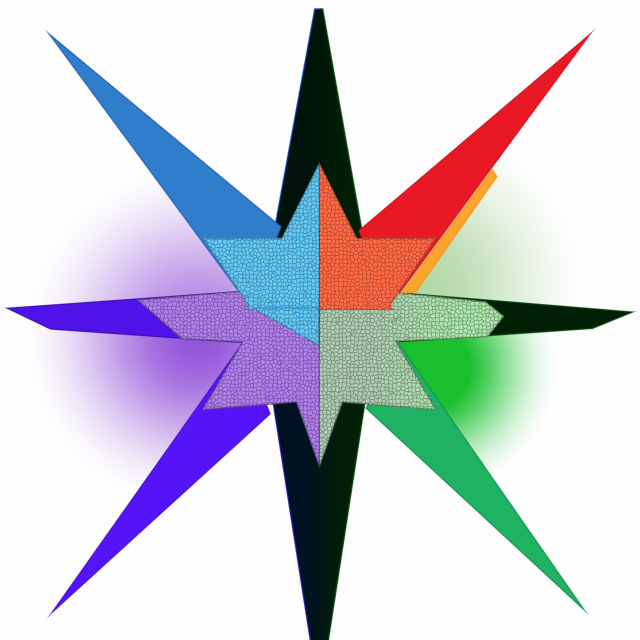
Reproduce this background procedurally as a Shadertoy shader.

```glsl
// An eight-pointed compass star with a smaller grained star on top.
// Convex shapes from half-plane distances are layered over soft side glows;
// cellular noise gives the inner star its pebbled leather grain.

#define CENTRE vec2(0.499, 0.516)
#define GRAIN_SCALE 165.0
#define GRAIN_DEPTH 0.30
#define RIM_WIDTH 0.0035
#define VIOLET vec3(0.33, 0.08, 0.97)
#define PINE vec3(0.0, 0.12, 0.02)
#define NAVY vec3(0.0, 0.07, 0.13)
#define LEAF vec3(0.12, 0.70, 0.39)

// Signed distance to the line a-b, negative on its right side
float edge(vec2 p, vec2 a, vec2 b) {
    vec2 e = normalize(b - a);
    return dot(p - a, vec2(-e.y, e.x));
}

// Convex shapes with corners in clockwise order
float tri(vec2 p, vec2 a, vec2 b, vec2 c) {
    return max(edge(p, a, b), max(edge(p, b, c), edge(p, c, a)));
}

float quad(vec2 p, vec2 a, vec2 b, vec2 c, vec2 d) {
    return max(max(edge(p, a, b), edge(p, b, c)), max(edge(p, c, d), edge(p, d, a)));
}

vec2 hash2(vec2 p) {
    p = vec2(dot(p, vec2(127.1, 311.7)), dot(p, vec2(269.5, 183.3)));
    return fract(sin(p) * 43758.5);
}

// Cellular noise: 0 in the gaps between cells, 1 inside them
float grain(vec2 p) {
    vec2 cell = floor(p), f = fract(p);
    float near1 = 9.0, near2 = 9.0;
    for (int y = -1; y <= 1; y++)
    for (int x = -1; x <= 1; x++) {
        vec2 o = vec2(x, y);
        float d = length(o + 0.15 + 0.7 * hash2(cell + o) - f);
        near2 = min(near2, max(near1, d));
        near1 = min(near1, d);
    }
    return smoothstep(0.0, 0.45, near2 - near1);
}

// Fill a shape and tint a thin band just inside its border
void paint(inout vec3 col, float d, vec3 fill, vec3 rim, float px) {
    vec3 c = mix(fill, rim, smoothstep(-RIM_WIDTH, 0.0, d));
    col = mix(c, col, smoothstep(-px, px, d));
}

float glow(vec2 p, vec2 centre, float radius) {
    return smoothstep(radius, 0.0, length(p - centre));
}

void mainImage(out vec4 fragColor, in vec2 fragCoord) {
    float size = min(iResolution.x, iResolution.y);
    vec2 p = (fragCoord - 0.5 * iResolution.xy) / size + 0.5 - CENTRE;
    vec2 q = vec2(abs(p.x), p.y);
    float px = 0.8 / size;

    // Background and glows, held inside the side sectors
    vec3 col = vec3(0.995);
    float sector = smoothstep(-0.01, 0.01, q.x - abs(p.y));
    float leftSide = sector * step(p.x, 0.0), rightSide = sector - leftSide;
    float below = smoothstep(0.02, -0.02, p.y);
    col = mix(col, vec3(0.58, 0.33, 0.85), leftSide * glow(p, vec2(-0.19, -0.04), 0.28) * mix(0.75, 1.0, below));
    col = mix(col, vec3(0.55, 0.77, 0.48), rightSide * glow(p, vec2(0.16, 0.04), 0.27) * 0.65 * (1.0 - below));
    col = mix(col, vec3(0.10, 0.75, 0.18), rightSide * min(1.0, 1.3 * glow(p, vec2(0.17, -0.09), 0.21)) * below);

    // Upright and level spikes
    float north = quad(p, vec2(-0.008, 0.471), vec2(0.006, 0.471), vec2(0.070, 0.11), vec2(-0.074, 0.11));
    float south = quad(p, vec2(-0.074, -0.14), vec2(0.073, -0.14), vec2(0.013, -0.53), vec2(-0.013, -0.53));
    float east = quad(p, vec2(0.493, -0.003), vec2(0.427, -0.030), vec2(0.124, -0.051), vec2(0.130, 0.027));
    float west = quad(p, vec2(-0.491, 0.003), vec2(-0.128, 0.029), vec2(-0.121, -0.052), vec2(-0.420, -0.031));
    float rightward = smoothstep(-0.03, 0.05, p.x);
    paint(col, north, mix(vec3(0.0, 0.07, 0.04), PINE, rightward), mix(vec3(0.08, 0.30, 0.80), vec3(0.05, 0.35, 0.08), step(0.0, p.x)), px);
    paint(col, south, mix(NAVY, PINE, rightward), mix(vec3(0.20, 0.10, 0.75), vec3(0.05, 0.35, 0.08), step(0.0, p.x)), px);
    paint(col, east, PINE, vec3(0.05, 0.28, 0.05), px);
    paint(col, west, VIOLET * 0.94, VIOLET * 0.7, px);

    // Diagonal spikes, with an orange sliver beside the red one
    float sliver = quad(p, vec2(0.270, 0.217), vec2(0.276, 0.208), vec2(0.150, 0.029), vec2(0.131, 0.027));
    float northWest = tri(p, vec2(-0.427, 0.436), vec2(-0.059, 0.130), vec2(-0.108, 0.003));
    float northEast = tri(p, vec2(0.428, 0.436), vec2(0.109, 0.003), vec2(0.061, 0.124));
    float southEast = tri(p, vec2(0.419, -0.475), vec2(0.072, -0.154), vec2(0.124, -0.051));
    float southWest = tri(p, vec2(-0.423, -0.479), vec2(-0.121, -0.052), vec2(-0.076, -0.163));
    paint(col, sliver - 0.002, vec3(0.98, 0.65, 0.18), vec3(0.97, 0.58, 0.12), px);
    paint(col, northWest, vec3(0.19, 0.49, 0.80), vec3(0.14, 0.38, 0.72), px);
    paint(col, northEast, vec3(0.91, 0.10, 0.14), vec3(0.82, 0.08, 0.12), px);
    paint(col, southEast, LEAF, LEAF * 0.8, px);
    paint(col, southWest, VIOLET, VIOLET * 0.85, px);

    // Inner star: lower half with side arms, then upper half
    float lower = min(tri(q, vec2(0.0, -0.247), vec2(-0.088, 0.0), vec2(0.088, 0.0)),
                      quad(q, vec2(-0.1, 0.0), vec2(0.0914, 0.0), vec2(0.184, -0.157), vec2(-0.1, -0.134)));
    float leftArm = quad(p, vec2(0.0, 0.04), vec2(-0.0, -0.058), vec2(-0.215, -0.046), vec2(-0.286, 0.016));
    float rightArm = quad(p, vec2(0.0, 0.04), vec2(0.300, 0.009), vec2(0.300, -0.041), vec2(0.0, -0.056));
    rightArm = max(rightArm, max(edge(p, vec2(0.260, 0.013), vec2(0.289, -0.010)), edge(p, vec2(0.289, -0.010), vec2(0.263, -0.043))));
    float upper = min(tri(q, vec2(0.0, 0.230), vec2(0.115, 0.0), vec2(-0.115, 0.0)),
                      quad(q, vec2(-0.1, 0.112), vec2(0.182, 0.112), vec2(0.107, 0.001), vec2(-0.1, 0.001)));
    float blueWedge = tri(p, vec2(-0.108, 0.004), vec2(0.002, 0.004), vec2(0.002, -0.058));
    upper = min(upper, max(blueWedge, p.x));

    float split = smoothstep(-px, px, p.x);
    float shade = 1.0 + GRAIN_DEPTH * (grain(p * GRAIN_SCALE) - 0.65);
    vec3 sage = mix(vec3(0.62, 0.73, 0.63), vec3(0.61, 0.82, 0.61), smoothstep(0.06, 0.22, p.x));
    vec3 lowerColour = mix(vec3(0.63, 0.45, 0.85), sage, split) * shade;
    vec3 upperColour = mix(vec3(0.35, 0.72, 0.88), vec3(0.95, 0.38, 0.25), split) * shade;
    paint(col, min(lower, min(leftArm, rightArm)), lowerColour, lowerColour * 0.6, px);
    paint(col, upper, upperColour, upperColour * 0.75, px);

    // Fine seams
    float body = smoothstep(px, -px, min(lower, upper));
    col *= 1.0 - 0.35 * body * smoothstep(0.002, 0.0, q.x);
    float crease = smoothstep(0.003, 0.0, abs(p.y - 0.003)) * step(-0.105, p.x) * step(p.x, 0.0);
    col = mix(col, vec3(0.18, 0.58, 0.82), 0.7 * crease);
    fragColor = vec4(clamp(col, 0.0, 1.0), 1.0);
}
```
